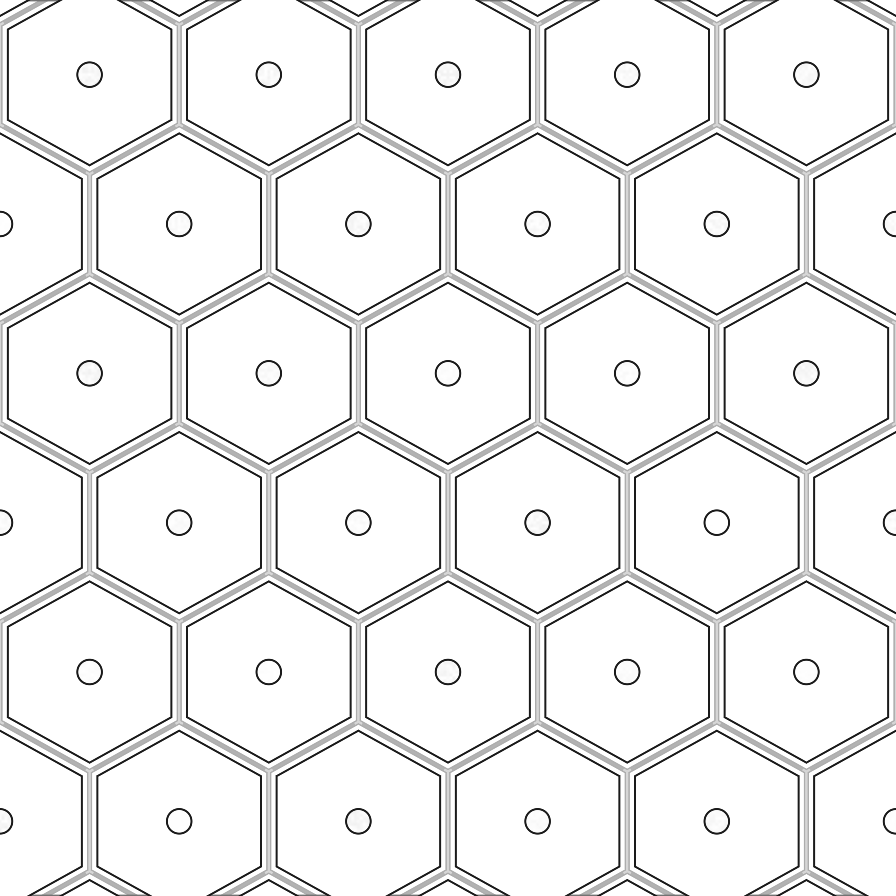
Give the GLSL for this pattern, as a three.js fragment shader.

```glsl
// Honeycomb of slightly flattened hexagons, five across and six rows down.
// Two interleaved lattices give the nearest cell; distances to its edges draw
// a grey wall, a dark inset outline and a small ring at each centre.
varying vec2 vUv;

const vec2 REPEAT = vec2(1.0 / 5.0, 1.0 / 3.0);  // one column, two rows
const vec2 FIRST_CENTRE = vec2(0.0, 1.0 / 12.0);
const vec2 TOP_CORNER = vec2(0.0, 1.0 / 9.0);
const vec2 SIDE_CORNER = vec2(0.1, 1.0 / 18.0);

const float OUTLINE_INSET = 0.0087;
const float OUTLINE_HALF = 0.00112;
const float RING_RADIUS = 0.0137;
const float WALL_HALF = 0.0029;
const float WALL_CORE_HALF = 0.0013;
const float JOINT_RADIUS = 0.0048;
const float TRIM_HEIGHT = 0.0016;

const vec3 PAPER = vec3(1.0);
const vec3 INK = vec3(0.10);
const vec3 WALL_RIM = vec3(0.68);
const vec3 UPRIGHT_CORE = vec3(0.84);
const vec3 SLANT_CORE = vec3(0.70);
const vec3 TRIM_GREY = vec3(0.45);
const float SPECKLE = 0.06;

float hash(vec2 p) {
  p = fract(p * vec2(0.1031, 0.1137));
  p += dot(p, p.yx + 33.33);
  return fract((p.x + p.y) * p.x * 17.0);
}

float noise(vec2 p) {
  vec2 i = floor(p), f = fract(p);
  f = f * f * (3.0 - 2.0 * f);
  return mix(mix(hash(i), hash(i + vec2(1.0, 0.0)), f.x),
             mix(hash(i + vec2(0.0, 1.0)), hash(i + vec2(1.0)), f.x), f.y);
}

// Offset from the nearest centre of one rectangular lattice
vec2 latticeOffset(vec2 uv, vec2 centre) {
  return mod(uv - centre + 0.5 * REPEAT, REPEAT) - 0.5 * REPEAT;
}

// Inward distances to the upright (x) and slanted (y) edges
vec2 edgeDistances(vec2 p) {
  vec2 q = abs(p);
  vec2 along = SIDE_CORNER - TOP_CORNER;
  vec2 normal = normalize(vec2(-along.y, along.x));
  return vec2(SIDE_CORNER.x - q.x, dot(TOP_CORNER - q, normal));
}

// Antialiased coverage where d is below the limit
float below(float d, float limit, float aa) {
  return 1.0 - smoothstep(limit - aa, limit + aa, d);
}

void main() {
  float aa = 0.5 * fwidth(vUv.x);

  // Pick the lattice whose hexagon contains this point
  vec2 p = latticeOffset(vUv, FIRST_CENTRE);
  vec2 other = latticeOffset(vUv, FIRST_CENTRE + 0.5 * REPEAT);
  vec2 edges = edgeDistances(p);
  vec2 otherEdges = edgeDistances(other);
  if (min(otherEdges.x, otherEdges.y) > min(edges.x, edges.y)) {
    p = other;
    edges = otherEdges;
  }
  float d = min(edges.x, edges.y);
  vec2 cell = floor((vUv - p) * 60.0 + 0.5);
  vec3 colour = PAPER;

  // Wall with darker rims and pale joints
  vec2 q = abs(p);
  float joint = min(length(q - TOP_CORNER), length(q - SIDE_CORNER));
  vec3 core = edges.x < edges.y ? UPRIGHT_CORE : SLANT_CORE;
  core = mix(core, UPRIGHT_CORE, below(joint, JOINT_RADIUS, aa));
  vec3 wall = mix(WALL_RIM, core, below(d, WALL_CORE_HALF, aa));
  colour = mix(colour, wall, below(d, WALL_HALF, aa));

  // Short worn marks where walls are cut at the top and bottom
  float border = min(vUv.y, 1.0 - vUv.y);
  float trim = below(border, TRIM_HEIGHT, aa) * below(d, OUTLINE_INSET, aa);
  colour = mix(colour, TRIM_GREY, trim * step(edges.y, edges.x));

  // Faint speckle inside the ring, differing from cell to cell
  float radius = length(p);
  float grain = noise(vUv * 300.0) * hash(cell + 7.0);
  colour -= SPECKLE * grain * below(radius, RING_RADIUS, aa);

  // Dark outline and ring
  float ink = max(below(abs(d - OUTLINE_INSET), OUTLINE_HALF, aa),
                  below(abs(radius - RING_RADIUS), OUTLINE_HALF, aa));
  colour = mix(colour, INK, ink);

  gl_FragColor = vec4(colour, 1.0);
}
```
